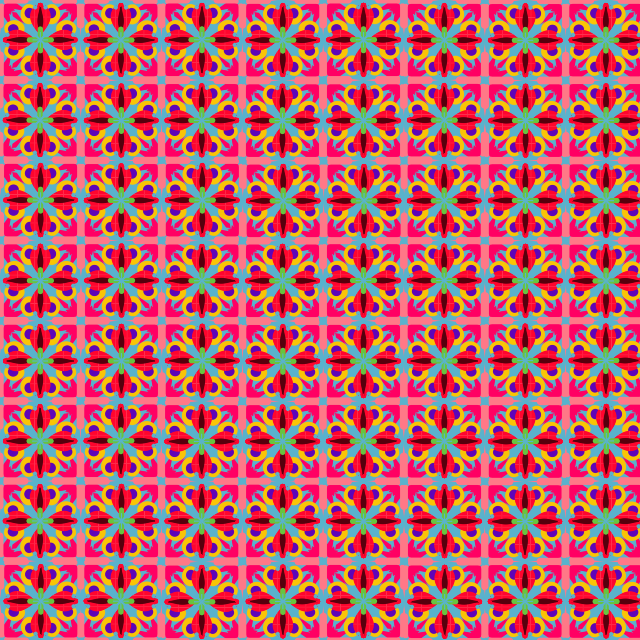
Write a WebGL 1 fragment shader that draws this pattern.

```glsl
precision highp float;
// Kaleidoscopic tiles: red petals round green hearts, pink stars on the corners.

uniform vec2 u_resolution;

float hash(vec2 p) {
  vec3 q = fract(vec3(p.xyx) * 0.1031);
  q += dot(q, q.yzx + 33.33);
  return fract((q.x + q.y) * q.z);
}

float ellipse(vec2 p, vec2 radii) {
  return (length(p / radii) - 1.0) * min(radii.x, radii.y);
}

float capsule(vec2 p, vec2 a, vec2 b, float radius) {
  vec2 ab = b - a;
  float t = clamp(dot(p - a, ab) / dot(ab, ab), 0.0, 1.0);
  return length(p - a - ab * t) - radius;
}

// Straight taper from the origin to a sharp tip.
float spike(vec2 p, vec2 tip, float halfWidth) {
  float size = length(tip);
  vec2 dir = tip / size;
  float along = dot(p, dir);
  float across = abs(p.x * dir.y - p.y * dir.x);
  return max(across - halfWidth * (1.0 - along / size), -along);
}

void paint(inout vec3 color, vec3 ink, float dist, float pixel) {
  color = mix(color, ink, 1.0 - smoothstep(-0.6 * pixel, 0.6 * pixel, dist));
}

vec3 tile(vec2 p, float pixel) {
  vec3 blue = vec3(0.35, 0.70, 0.80);
  vec3 color = blue;

  // Mirror into one wedge: x runs along the arm, y away from it.
  p = abs(p);
  p = vec2(max(p.x, p.y), min(p.x, p.y));
  vec2 corner = 1.0 - p;

  // Pink star with split diagonal rays.
  vec3 pink = vec3(1.0, 0.0, 0.39);
  float star = spike(corner, vec2(0.58, 0.60), 0.15);
  star = min(star, spike(corner, vec2(0.29, 0.70), 0.17));
  star = min(star, max(corner.x, corner.y) - 0.21);
  paint(color, pink, star, pixel);
  paint(color, blue, ellipse(corner - vec2(0.29, 0.43), vec2(0.025, 0.12)), pixel);

  // Yellow wing with a purple eye.
  float wing = ellipse(p - vec2(0.64, 0.28), vec2(0.25, 0.21));
  wing = min(wing, ellipse(p - vec2(0.76, 0.31), vec2(0.13, 0.11)));
  paint(color, vec3(0.98, 0.77, 0.02), wing, pixel);
  float eye = ellipse(p - vec2(0.67, 0.27), vec2(0.13, 0.12));
  paint(color, vec3(0.37, 0.02, 0.72), eye, pixel);

  // Salmon bars joining the corners, with a blue square where they cross.
  float bar = capsule(corner, vec2(0.0, 0.1), vec2(0.0, 0.62), 0.095);
  bar = min(bar, spike(corner, vec2(0.0, 0.87), 0.12));
  paint(color, vec3(1.0, 0.47, 0.53), bar, pixel);
  float square = max(corner.x, corner.y) - 0.095;
  square = min(square, capsule(corner, vec2(0.0), vec2(0.10), 0.018));
  paint(color, blue, square, pixel);

  // Red petal, narrow at the heart and blunt at the far end.
  float t = clamp((p.x - 0.13) / 0.80, 0.0, 1.0);
  float petal = p.y - 0.255 * pow(sin(3.14159 * pow(t, 1.25)), 0.65);
  petal = max(petal, abs(p.x - 0.53) - 0.40);
  paint(color, vec3(1.0, 0.02, 0.18), petal, pixel);
  float seam = min(abs(p.x - 0.57), abs(p.y - 0.14)) - 0.006;
  vec3 seamed = mix(color, vec3(1.0, 0.45, 0.50), 0.5);
  paint(color, seamed, max(seam, petal + 0.01), pixel);

  // Blue nicks near the petal end.
  float nick = ellipse(p - vec2(0.81, 0.13), vec2(0.045, 0.055));
  nick = min(nick, capsule(p, vec2(0.78, 0.12), vec2(0.91, 0.08), 0.022));
  paint(color, blue, nick, pixel);

  // Maroon core with a forked tip.
  float core = p.y - 0.045 - 0.028 * sin(8.0 * (p.x - 0.28));
  core = max(core, 0.20 - p.x);
  core = max(core, p.x - 0.81 - 1.6 * p.y);
  paint(color, vec3(0.34, 0.0, 0.05), core, pixel);

  // Green heart, split by fine blue lines.
  float heart = capsule(p, vec2(0.06, 0.0), vec2(0.27, 0.0), 0.066);
  paint(color, vec3(0.40, 0.77, 0.25), heart, pixel);
  float slit = capsule(p, vec2(0.0), vec2(0.18, 0.0), 0.014);
  slit = min(slit, capsule(p, vec2(0.0), vec2(0.19), 0.026));
  paint(color, blue, slit, pixel);
  return color;
}

void main() {
  vec2 uv = gl_FragCoord.xy / u_resolution;
  vec2 grid = uv * vec2(7.92, 7.98) + vec2(0.0, 0.02);
  vec2 cell = floor(grid);
  float pixel = 16.0 / min(u_resolution.x, u_resolution.y);

  // A slight nudge per tile keeps the joins uneven.
  vec2 nudge = vec2(hash(cell), hash(cell + 37.0)) - 0.5;
  vec2 p = 2.0 * fract(grid) - 1.0 + 0.02 * nudge;
  gl_FragColor = vec4(tile(p, pixel), 1.0);
}
```
